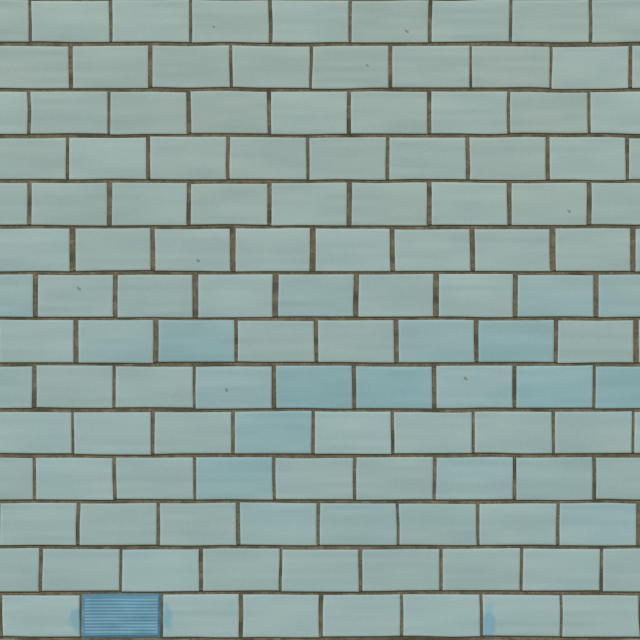
A Shadertoy shader for this texture:

```glsl
// Glazed pale-teal wall tiles in running bond, 8 across and 14 down, with brown mortar.
// Each tile is a box distance with hashed edges; value noise adds glaze streaks and grime.
// The bottom row holds one ribbed blue replacement tile and a few blue smears.

float hash(vec2 p) {
    vec3 q = fract(vec3(p.xyx) * 0.1031);
    q += dot(q, q.yzx + 33.33);
    return fract((q.x + q.y) * q.z);
}

// Value noise on a lattice that wraps after "period" cells
float noise(vec2 p, vec2 period) {
    vec2 i = floor(p), f = fract(p);
    f = f * f * (3.0 - 2.0 * f);
    vec2 a = mod(i, period), b = mod(i + 1.0, period);
    return mix(mix(hash(a), hash(vec2(b.x, a.y)), f.x),
               mix(hash(vec2(a.x, b.y)), hash(b), f.x), f.y);
}

// Noise over the unit canvas with the given number of cells
float grain(vec2 uv, vec2 cells) {
    return noise(uv * cells, cells);
}

// Sideways shift of a course, in tiles: half bond plus a slow drift
float courseShift(float row) {
    return 0.5 * mod(row, 2.0) - 0.01 - 0.011 * row + 0.035 * cos(1.05 * (row - 6.7));
}

vec3 mortarColor(vec2 uv, float underTile, float besideTile) {
    vec3 col = mix(vec3(0.36, 0.34, 0.28), vec3(0.45, 0.42, 0.35), grain(uv, vec2(90.0)));
    col *= 0.9 + 0.2 * grain(uv, vec2(300.0));
    float grime = smoothstep(0.62, 0.9, grain(uv, vec2(31.0, 47.0)));
    float shade = max(0.75 * underTile, besideTile * (0.2 + 0.5 * grime));
    return mix(col, vec3(0.22, 0.22, 0.17), max(shade, 0.4 * grime));
}

vec3 glazeColor(vec2 uv, vec2 id, vec2 local) {
    float tone = hash(id + 7.3);
    vec3 col = mix(vec3(0.605, 0.675, 0.65), vec3(0.58, 0.675, 0.667),
                   smoothstep(0.85, 0.3, uv.y) * 0.7 + 0.3 * tone);

    // Bluer tiles gather in the lower middle courses
    float band = exp(-pow((uv.y - 0.37) / 0.17, 2.0));
    float blue = band * smoothstep(0.5, 0.9, hash(id + 41.7) + 0.25 * (uv.x - 0.5));
    col = mix(col, vec3(0.515, 0.652, 0.667), 0.85 * blue);

    // Horizontal streaks and cloudy variation in the glaze
    col += 0.03 * (grain(uv, vec2(11.0, 120.0)) - 0.5);
    col += 0.025 * (grain(uv, vec2(19.0, 37.0)) - 0.5) * vec3(1.0, 0.8, 0.6);
    col += 0.02 * (tone - 0.5) + 0.012 * (local.y - 0.5);

    // Small chips on a few tiles
    vec2 chip = (local - 0.25 - 0.5 * vec2(hash(id + 3.1), hash(id + 5.9))) / vec2(8.0, 14.0);
    chip.y += 0.5 * chip.x;
    float chipSize = 0.0025 + 0.003 * (grain(uv, vec2(260.0)) - 0.5);
    float mark = step(0.91, hash(id + 19.4)) * smoothstep(0.001, -0.001, length(chip) - chipSize);
    return mix(col, vec3(0.42, 0.46, 0.42), 0.6 * mark);
}

void mainImage(out vec4 fragColor, in vec2 fragCoord) {
    vec2 uv = fragCoord / iResolution.xy;
    float soft = max(0.8 / iResolution.y, 0.0011);

    // Tile grid; slight waviness keeps the joints from being ruled straight
    vec2 wave = vec2(grain(uv, vec2(23.0)), grain(uv, vec2(17.0, 29.0))) - 0.5;
    vec2 q = (uv + 0.0016 * wave) * vec2(8.0, 14.0) - vec2(0.0, 0.035);
    float row = mod(floor(q.y), 14.0);
    q.x -= courseShift(row);
    vec2 id = vec2(mod(floor(q.x), 8.0), row);
    vec2 local = fract(q);

    // Distances to the four tile edges, positive inside the tile
    float upright = 0.0027 + 0.0014 * exp(-0.3 * pow(row - 7.5, 2.0));
    vec2 gap = vec2(upright, 0.0029);
    vec2 jitter = vec2(hash(id + 11.2), hash(id + 23.8)) - 0.5;
    vec2 tilt = 0.0016 * (local.yx - 0.5) * (hash(id + 31.5) - 0.5);
    vec2 low = local / vec2(8.0, 14.0) - gap + 0.0018 * jitter + tilt;
    vec2 high = (1.0 - local) / vec2(8.0, 14.0) - gap - 0.0018 * jitter.yx - tilt;
    vec2 nearest = min(low, high);
    float inside = min(nearest.x, nearest.y);

    vec3 tile = glazeColor(uv, id, local);

    // Ribbed blue replacement tile
    if (id == vec2(1.0, 0.0)) {
        float rib = 0.5 + 0.5 * cos(6.2832 * 14.0 * local.y);
        tile = mix(vec3(0.36, 0.53, 0.61), vec3(0.47, 0.64, 0.70), rib);
        tile *= 0.92 + 0.12 * grain(uv, vec2(40.0, 90.0));
        tile = mix(vec3(0.32, 0.49, 0.57), tile, smoothstep(0.001, 0.005, inside));
        inside += 0.0018;
    }

    // Blue smears beside joints of the lowest course
    vec3 smearX = vec3(0.118, 0.258, 0.762);
    for (int k = 0; k < 3; k++) {
        vec2 d = (uv - vec2(smearX[k], 0.028)) / vec2(0.013, 0.025);
        float ragged = length(d) + 0.9 * (grain(uv, vec2(70.0)) - 0.5);
        float smear = smoothstep(1.1, 0.4, ragged) * step(row, 0.5);
        tile = mix(tile, vec3(0.43, 0.62, 0.69), 0.65 * smear);
    }

    // Rounded rim: pale on the upper left, dull on the lower right
    float lit = smoothstep(0.005, 0.0015, min(low.x, high.y));
    float dull = smoothstep(0.0035, 0.0, min(high.x, low.y));
    tile += 0.025 * lit - vec3(0.06, 0.07, 0.075) * dull;

    // Mortar, darkest just under each tile
    float underTile = smoothstep(-0.0032, -0.0008, low.y) * step(low.y, 0.001);
    float besideTile = smoothstep(-0.003, -0.0005, high.x) * step(high.x, 0.001);
    vec3 mortar = mortarColor(uv, underTile, besideTile);

    vec3 col = mix(mortar, tile, smoothstep(-soft, soft, inside));
    col += 0.012 * (grain(uv, vec2(380.0)) - 0.5);
    fragColor = vec4(clamp(col, 0.0, 1.0), 1.0);
}
```
